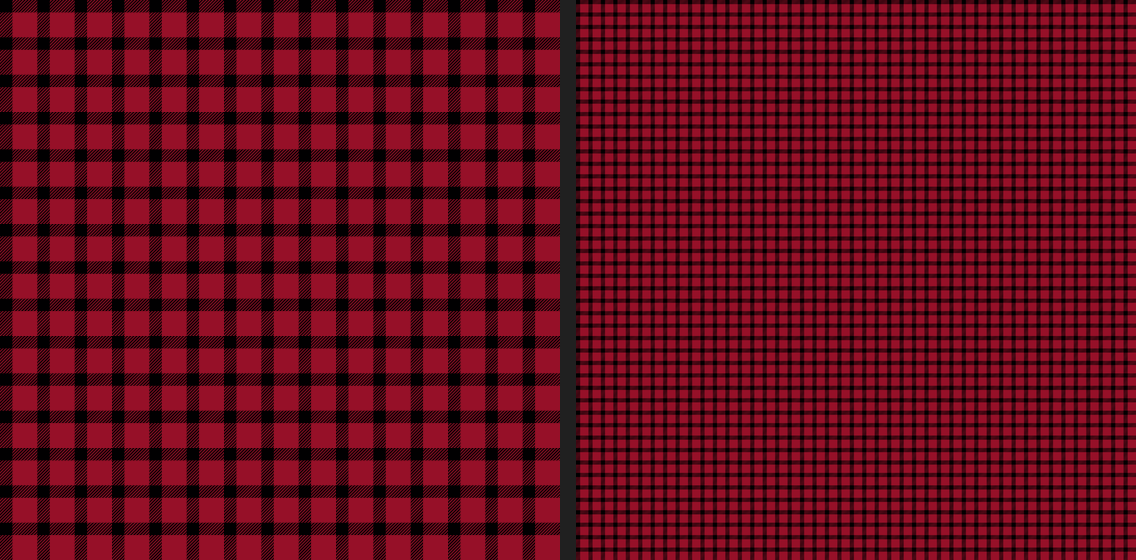
Left: one tile. Right: repeated 3 by 3.
Reproduce this pattern procedurally as a Shadertoy shader.

```glsl
// Red and black checked twill cloth: dark bands cross on a red ground, hatched by fine diagonals.

const float REPEATS = 15.0;         // checks across and down
const float BAND_SHARE = 1.0 / 3.0; // dark part of each check
const float RIBS = 12.0;            // twill diagonals per check
const float RIB_SHADE = 0.1;        // dimming of red threads inside a band
const vec3 RED = vec3(0.590, 0.062, 0.155);
const vec3 BLACK = vec3(0.004, 0.0, 0.002);

// Coverage of a repeating stripe centred on whole numbers, softened over one pixel.
float stripe(float position, float halfWidth, float pixel) {
    float distanceToCentre = abs(fract(position + 0.5) - 0.5);
    return clamp(0.5 + (halfWidth - distanceToCentre) / pixel, 0.0, 1.0);
}

// Dark band that starts at each whole number.
float band(float position, float share, float pixel) {
    return stripe(position - 0.5 * share, 0.5 * share, pixel);
}

// Share of weft lying on top, in ribs that rise to the right.
float twill(vec2 position, float ribs, vec2 pixel) {
    return stripe(ribs * (position.x + position.y), 0.25, ribs * length(pixel));
}

// Amount of red left where the two thread sets interlace.
float weave(float warp, float weft, float weftOnTop) {
    float mixed = mix(warp, weft, weftOnTop);
    return mixed * (1.0 - RIB_SHADE * abs(warp - weft));
}

void mainImage(out vec4 fragColor, in vec2 fragCoord) {
    // Check units, counted from the upper left corner
    vec2 uv = fragCoord / iResolution.xy;
    vec2 position = REPEATS * vec2(uv.x, 1.0 - uv.y);
    vec2 pixel = REPEATS / iResolution.xy;

    // Thread colours in each direction: 1 is red, 0 is black
    float warp = 1.0 - band(position.x, BAND_SHARE, pixel.x);
    float weft = 1.0 - band(position.y, BAND_SHARE, pixel.y);

    float red = weave(warp, weft, twill(position, RIBS, pixel));
    fragColor = vec4(mix(BLACK, RED, red), 1.0);
}
```
